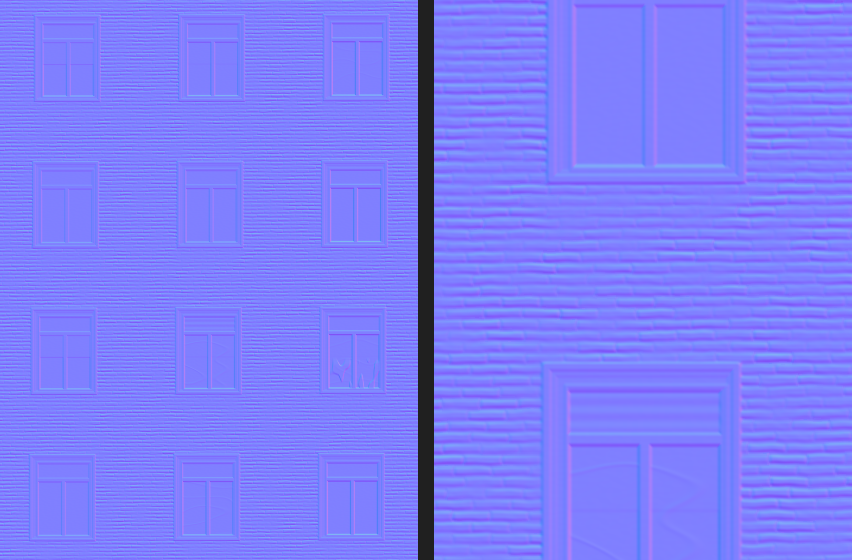
Left: the whole. Right: its middle third, enlarged.
Give the GLSL for this texture map, as a Shadertoy shader.

```glsl
#define PERIOD vec2(25.8, 26.15)   // window spacing, canvas height = 100
#define FIRST vec2(11.13, 11.13)   // centre of the lower left window
#define DRIFT vec2(0.29, 0.08)     // lean of columns and rows
#define COURSE 0.67                // brick course height
#define BRICK_LENGTH 2.27
#define BRICK_DEPTH 0.047
#define RIM_HEIGHT 0.035
#define BEVEL 0.13
#define SAMPLE_STEP 0.09

float hash(vec2 p) {
    vec3 a = fract(vec3(p.xyx) * 0.1031);
    a += dot(a, a.yzx + 33.33);
    return fract((a.x + a.y) * a.z);
}

vec2 gradient(vec2 cell) {
    float angle = 6.2832 * hash(cell);
    return vec2(cos(angle), sin(angle));
}

float gradientNoise(vec2 p) {
    vec2 i = floor(p), f = fract(p);
    vec2 u = f * f * f * (f * (f * 6.0 - 15.0) + 10.0);
    vec2 e = vec2(0.0, 1.0);
    return mix(mix(dot(gradient(i), f),
                   dot(gradient(i + e.yx), f - e.yx), u.x),
               mix(dot(gradient(i + e.xy), f - e.xy),
                   dot(gradient(i + e.yy), f - e.yy), u.x), u.y);
}

float boxDistance(vec2 p, vec2 halfSize) {
    vec2 d = abs(p) - halfSize;
    return length(max(d, 0.0)) + min(max(d.x, d.y), 0.0);
}

float inside(float dist, float softness) {
    return 1.0 - smoothstep(-softness, softness, dist);
}

// Staggered bricks around a mean height of zero, with worn, broken joints
float brickHeight(vec2 p, float relief) {
    p.y += 0.07 * gradientNoise(p * vec2(0.25, 0.2)) + 0.06 * gradientNoise(p * 0.9) - 0.003 * p.x;
    float row = floor(p.y / COURSE);
    float y = fract(p.y / COURSE);
    float x = p.x / BRICK_LENGTH + 0.5 * mod(row, 2.0) + 0.35 * hash(vec2(row, 7.0));
    vec2 id = vec2(floor(x), row) + 50.0;
    x = fract(x);

    float gap = 0.08 * hash(id + 41.0);
    float bed = smoothstep(gap, gap + 0.32, min(y, 1.0 - y));
    float joint = smoothstep(0.0, 0.09, min(x, 1.0 - x));
    float wear = clamp(0.9 + 1.1 * gradientNoise(p * vec2(0.3, 0.55) + 30.0), 0.35, 1.3);
    float strength = mix(0.65, 1.15, hash(id));
    float tilt = (hash(id + 19.0) - 0.5) * (y - 0.5) * 0.7;
    float face = (bed * mix(0.65, 1.0, joint) - 0.6) * strength + tilt * bed;
    return BRICK_DEPTH * relief * wear * face;
}

// Trim, sash bars, panes and what hangs behind the glass
float windowHeight(vec2 q, vec2 cell) {
    float depth = mix(0.042, 0.066, hash(cell + 3.0)) + 0.012 * cell.x;
    float h = 0.012;
    h += RIM_HEIGHT * inside(abs(boxDistance(q, vec2(5.65, 7.5))) - 0.25, BEVEL);
    h -= 0.018 * inside(boxDistance(q - vec2(0.05, -0.05), vec2(5.1, 6.95)), BEVEL);
    h += 0.022 * inside(abs(boxDistance(q - vec2(0.3, -0.3), vec2(4.75, 6.6))) - 0.12, BEVEL);

    vec2 s = q - vec2(0.2, 0.0);
    float transom = inside(boxDistance(s - vec2(0.0, 4.75), vec2(4.5, 1.25)), BEVEL);
    float sash = inside(boxDistance(vec2(abs(s.x) - 2.4, s.y + 1.95), vec2(2.05, 4.75)), BEVEL);
    h -= depth * (0.65 * transom + sash);

    // Half drawn blinds and slats
    float drawn = mod(cell.y, 2.0) * exp2(-1.8 * cell.x);
    h += 0.028 * drawn * sash * smoothstep(-1.22, -0.98, q.y);
    float slatted = float(cell == vec2(1.0, 1.0));
    h += 0.01 * slatted * transom * sin(q.y * 7.0);

    // Thin creases, and one crumpled curtain
    float crease = gradientNoise(q * vec2(0.14, 0.3) + cell * 9.7);
    float creased = smoothstep(0.3, 0.9, hash(cell + 11.0)) * step(0.5, cell.x);
    h += 0.01 * creased * sash * exp(-pow(crease / 0.04, 2.0));
    float crumpled = float(cell == vec2(2.0, 1.0)) * inside(q.y + 2.0, 0.8);
    h += 0.06 * crumpled * sash * smoothstep(0.12, 0.26, gradientNoise(q * vec2(0.85, 0.26) + 4.3));
    return h;
}

float surfaceHeight(vec2 p) {
    vec2 cell;
    cell.y = floor((p.y - FIRST.y) / PERIOD.y + 0.5);
    cell.x = floor((p.x - FIRST.x - DRIFT.x * cell.y) / PERIOD.x + 0.5);
    vec2 q = p - FIRST - PERIOD * cell - DRIFT * cell.yx;

    // Smoother masonry below each sill
    float patched = inside(boxDistance(q - vec2(0.0, -9.3), vec2(5.0, 1.2)), 1.5);
    float wall = brickHeight(p, 1.0 - 0.5 * patched);
    float frame = inside(boxDistance(q, vec2(5.95, 7.78)), BEVEL);
    float grain = gradientNoise(p * vec2(1.6, 3.2)) * mix(0.007, 0.001, frame);
    return mix(wall, windowHeight(q, cell), frame) + grain;
}

void mainImage(out vec4 fragColor, in vec2 fragCoord) {
    vec2 p = 100.0 * fragCoord / iResolution.y;
    vec2 e = vec2(SAMPLE_STEP, 0.0);
    vec2 slope = vec2(surfaceHeight(p + e.xy) - surfaceHeight(p - e.xy),
                      surfaceHeight(p + e.yx) - surfaceHeight(p - e.yx)) / (2.0 * SAMPLE_STEP);
    vec3 normal = normalize(vec3(-slope, 1.0));
    fragColor = vec4(0.5 + 0.5 * normal, 1.0);
}
```
